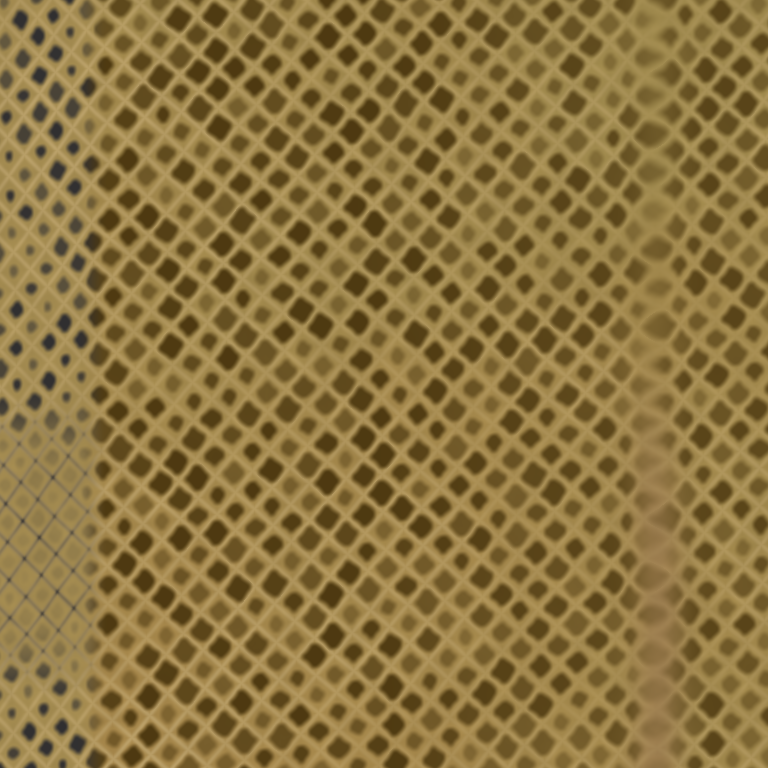
Give the GLSL for this texture, as a WebGL 2 fragment shader.

```glsl
#version 300 es
precision highp float;
uniform vec2 u_resolution;
out vec4 fragColor;

// Lattice: one step along each strand direction, in canvas units
const vec2 STEP_DOWN = vec2(0.0253, -0.0220);
const vec2 STEP_UP = vec2(0.0233, 0.0279);
const vec2 LATTICE_ORIGIN = vec2(0.522, 0.435);

// Holes, in units of one cell
const float HOLE_MIN = 0.25;
const float HOLE_MAX = 0.39;
const float HOLE_ROUNDING = 0.19;
const float HOLE_JITTER = 0.07;
const float EDGE_SOFTNESS = 0.09;

// Folded strip at the left and seam at the right
const float FOLD_X = 0.125;
const float FOLD_SQUEEZE = 0.16;
const float SEAM_X = 0.853;
const float SEAM_WIDTH = 0.026;
const float SEAM_STRETCH = 0.45;

const vec3 OLIVE = vec3(0.615, 0.530, 0.295);
const vec3 TAN = vec3(0.645, 0.520, 0.285);
const vec3 THREAD_LIGHT = vec3(0.740, 0.640, 0.430);
const vec3 HOLE_DARK = vec3(0.305, 0.225, 0.065);
const vec3 FOLD_CLOTH = vec3(0.635, 0.540, 0.310);
const vec3 FOLD_DARK = vec3(0.190, 0.185, 0.190);
const vec3 SEAM_PINK = vec3(0.600, 0.470, 0.310);

vec2 hash2(vec2 p) {
    vec3 q = fract(p.xyx * vec3(0.1031, 0.1030, 0.0973));
    q += dot(q, q.yzx + 33.33);
    return fract((q.xx + q.yz) * q.zy);
}

// Layered sines, roughly -1 to 1
float waves(vec2 p) {
    float sum = 0.0, gain = 0.5;
    for (int i = 0; i < 4; i++) {
        sum += gain * sin(p.x + 1.7 * sin(p.y)) * cos(p.y * 0.9 + 1.3 * sin(p.x * 0.7));
        p = mat2(1.5, 1.1, -1.1, 1.5) * p + 2.3;
        gain *= 0.55;
    }
    return sum;
}

float roundedBox(vec2 p, float halfSize, float radius) {
    vec2 q = abs(p) - halfSize + radius;
    return length(max(q, 0.0)) + min(max(q.x, q.y), 0.0) - radius;
}

// Uneven stretch of the cloth, with the fold and the seam
vec2 warp(vec2 p) {
    float d = p.x - SEAM_X;
    vec2 w = p + 0.0035 * vec2(waves(p * 9.0), waves(p * 9.0 + 5.0));
    w.x -= SEAM_STRETCH * d * exp(-d * d / (SEAM_WIDTH * SEAM_WIDTH));
    w.x += FOLD_SQUEEZE * min(p.x - FOLD_X, 0.0);
    return w;
}

void main() {
    vec2 p = gl_FragCoord.xy / u_resolution;
    float fold = 1.0 - smoothstep(FOLD_X - 0.025, FOLD_X + 0.015, p.x);
    float seamOffset = (p.x - SEAM_X - 0.006 * sin(p.y * 9.0)) / (SEAM_WIDTH * 1.3);
    float seam = exp(-seamOffset * seamOffset);
    float low = 1.0 - smoothstep(0.3, 0.6, p.y);

    vec2 lattice = inverse(mat2(STEP_DOWN, STEP_UP)) * (warp(p) - LATTICE_ORIGIN);
    vec2 id = floor(lattice + 0.5);
    vec2 cell = lattice - id;
    vec2 rnd = hash2(id + 71.0);
    vec2 shift = hash2(id + 137.0) - 0.5;
    float pixel = length(fwidth(lattice));

    // Cloth: broad tint, lit threads and a fine mottle
    float warmth = clamp(0.95 - 0.65 * p.y - 0.45 * p.x + 0.35 * waves(p * 5.0), 0.0, 1.0);
    vec3 color = mix(OLIVE, TAN, warmth);
    color = mix(color, FOLD_CLOTH, fold);
    color = mix(color, SEAM_PINK, seam * low * 0.7);
    vec2 gap = 0.5 - abs(cell);
    vec2 ridges = exp(-gap * gap / 0.009);
    float sheen = 0.38 + 0.3 * waves(p * 7.0 + 3.0) + 0.25 * (1.0 - smoothstep(0.1, 0.55, p.x));
    color = mix(color, THREAD_LIGHT, max(ridges.x, ridges.y) * clamp(sheen, 0.1, 0.8) * (1.0 - 0.6 * seam));
    color *= 1.0 + 0.035 * waves(p * 60.0);

    // Holes: each with its own size, place, outline and depth
    float size = mix(HOLE_MIN, HOLE_MAX, rnd.x) - 0.09 * fold;
    vec2 local = cell - HOLE_JITTER * shift;
    local += 0.02 * sin(local.yx * 9.0 + rnd * 6.28);
    float soft = EDGE_SOFTNESS * (1.0 + 0.7 * seam) + 0.5 * pixel;
    float hole = 1.0 - smoothstep(-soft, soft, roundedBox(local, size, HOLE_ROUNDING));
    float depth = mix(0.42, 1.0, smoothstep(0.0, 0.75, 0.65 * rnd.y + 0.35 * rnd.x));
    depth *= mix(1.0, 0.86, smoothstep(0.45, 0.75, p.x));
    depth *= 1.0 - seam * mix(0.3, 0.65, low);

    // In the fold, a lower patch shows dark threads around pale cells
    float patchMask = fold * smoothstep(0.08, 0.2, p.y) * (1.0 - smoothstep(0.38, 0.5, p.y));
    vec3 inside = mix(HOLE_DARK, FOLD_DARK, fold);
    color = mix(color, inside, hole * depth * (1.0 - 0.85 * patchMask));
    float threads = max(ridges.x, ridges.y) * 0.45 + ridges.x * ridges.y * 0.5;
    color = mix(color, FOLD_DARK, threads * patchMask * (0.75 + 0.25 * waves(p * 40.0)));

    fragColor = vec4(color, 1.0);
}
```
